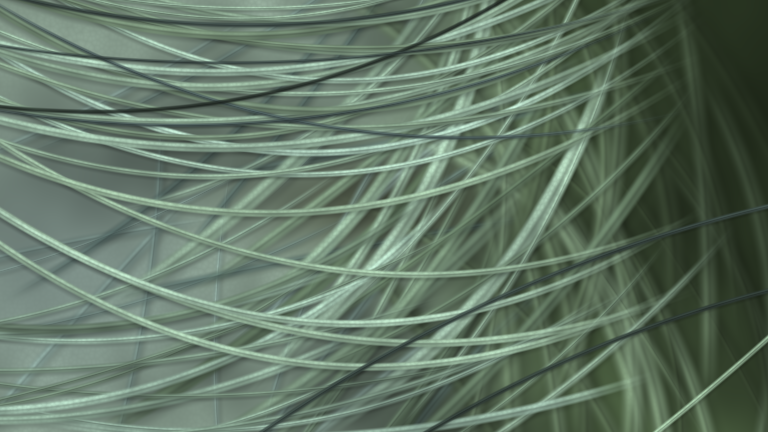
Write a WebGL 2 fragment shader that draws this texture.

```glsl
#version 300 es
precision highp float;

uniform vec2 u_resolution;
out vec4 fragColor;

struct Layer {
    vec2 centre, spread;
    vec2 angle, bend;       // mean, variation
    vec2 width;             // thinnest, thickest half width
    vec3 dark, light;
    float reach, blur, opacity;
};

float hash(float n) {
    return fract(sin(n * 127.1) * 4375.85);
}

vec2 hash2(vec2 cell) {
    float n = dot(cell, vec2(1.37, 7.91));
    return vec2(hash(n), hash(n + 3.7));
}

float cellular(vec2 p) {
    vec2 cell = floor(p);
    float nearest = 1.0;
    for (int y = -1; y <= 1; y++)
        for (int x = -1; x <= 1; x++) {
            vec2 site = cell + vec2(x, y);
            nearest = min(nearest, length(site + hash2(site) - p));
        }
    return nearest;
}

float layeredSines(vec2 p) {
    float sum = 0.0, gain = 0.5;
    for (int i = 0; i < 4; i++) {
        sum += gain * sin(p.x + 1.3 * sin(p.y)) * cos(p.y + 0.7 * sin(p.x));
        p = mat2(1.4, 1.1, -1.1, 1.4) * p + 2.3;
        gain *= 0.55;
    }
    return sum;
}

float glow(vec2 p, vec2 centre, vec2 size) {
    vec2 q = (p - centre) / size;
    return exp(-dot(q, q));
}

// Position along a bent line and signed distance across it
vec2 bentLine(vec2 p, vec2 vertex, float angle, float bend) {
    float c = cos(angle), s = sin(angle);
    vec2 q = mat2(c, -s, s, c) * (p - vertex);
    float slope = 2.0 * bend * q.x;
    return vec2(q.x, (q.y - bend * q.x * q.x) / sqrt(1.0 + slope * slope));
}

vec3 paintStrand(vec3 base, vec2 line, float width, float blur, vec3 tint, float opacity, float seed) {
    float across = line.y / width;
    float shadow = 1.0 - smoothstep(0.0, width * 1.5 + blur, abs(line.y + width * 0.9));
    base *= 1.0 - 0.2 * shadow * opacity;
    float cover = 1.0 - smoothstep(width - blur, width + blur, abs(line.y));
    float sheen = 0.92 + 0.2 * exp(-pow((across - 0.4) * 2.4, 2.0))
                - 0.12 * exp(-pow((across + 0.15) * 4.0, 2.0));
    sheen += 0.07 * sin(line.x * 9.0 + seed) + 0.03 * sin(line.x * 61.0 + seed * 5.0);
    return mix(base, tint * sheen, cover * opacity);
}

vec3 paintLayer(vec3 colour, vec2 p, Layer layer, int count, float seed) {
    float blur = max(layer.blur, 0.7 / u_resolution.y);
    for (int i = 0; i < count; i++) {
        float id = seed + float(i) * 1.618;
        vec2 place = vec2(hash(id), (float(i) + hash(id + 0.31)) / float(count)) * 2.0 - 1.0;
        float angle = layer.angle.x + layer.angle.y * (hash(id + 0.53) * 2.0 - 1.0);
        float bend = layer.bend.x + layer.bend.y * (hash(id + 0.77) * 2.0 - 1.0);
        vec2 line = bentLine(p, layer.centre + layer.spread * place, angle, bend);
        float width = mix(layer.width.x, layer.width.y, hash(id + 0.19));
        vec3 tint = mix(layer.dark, layer.light, hash(id + 0.41));
        float ends = 1.0 - smoothstep(layer.reach * 0.6, layer.reach, abs(line.x));
        colour = paintStrand(colour, line, width, blur, tint, layer.opacity * ends, id);
    }
    return colour;
}

void main() {
    vec2 p = gl_FragCoord.xy / u_resolution.y;
    float rightSide = smoothstep(0.7, 1.4, p.x);

    // Soft backdrop with pale patches and dark hollows
    vec3 colour = mix(vec3(0.44, 0.51, 0.46), vec3(0.22, 0.28, 0.19), rightSide);
    colour *= 1.0 + 0.35 * layeredSines(p * 5.0);
    colour = mix(colour, vec3(0.53, 0.61, 0.59), 0.7 * glow(p, vec2(0.1, 0.4), vec2(0.35, 0.3)));
    colour = mix(colour, vec3(0.21, 0.23, 0.18), 0.9 * glow(p, vec2(0.87, 0.53), vec2(0.3, 0.12)));

    // Blurred strands far behind
    colour = paintLayer(colour, p, Layer(vec2(0.45, 0.45), vec2(0.55, 0.5), vec2(0.9, 0.8), vec2(0.0, 0.3),
        vec2(0.004, 0.012), vec3(0.25, 0.33, 0.32), vec3(0.58, 0.69, 0.66), 0.55, 0.008, 0.6), 20, 2.0);
    colour = paintLayer(colour, p, Layer(vec2(1.48, 0.42), vec2(0.32, 0.55), vec2(1.85, 0.4), vec2(0.4, 0.3),
        vec2(0.008, 0.024), vec3(0.20, 0.25, 0.17), vec3(0.50, 0.60, 0.49), 0.65, 0.012, 0.65), 28, 11.0);

    // Rising sheaf in the middle
    colour = paintLayer(colour, p, Layer(vec2(0.98, 0.36), vec2(0.3, 0.42), vec2(0.85, 0.28), vec2(0.25, 0.2),
        vec2(0.005, 0.019), vec3(0.32, 0.40, 0.31), vec3(0.62, 0.74, 0.66), 0.6, 0.006, 0.8), 22, 23.0);
    colour = paintLayer(colour, p, Layer(vec2(0.45, 0.13), vec2(0.35, 0.17), vec2(0.22, 0.25), vec2(0.25, 0.15),
        vec2(0.004, 0.011), vec3(0.37, 0.45, 0.38), vec3(0.64, 0.77, 0.70), 0.75, 0.004, 0.85), 14, 37.0);

    // Broad light and darkness at the upper right
    colour *= 1.0 + 0.3 * layeredSines(p * 3.5 + 1.0);
    float depth = smoothstep(1.3, 1.9, p.x + 0.4 * (p.y - 0.5));
    colour = mix(colour, vec3(0.09, 0.12, 0.07), 0.68 * depth);

    // Sharp hanging arcs
    float fade = 1.0 - smoothstep(1.1, 1.65, p.x);
    colour = paintLayer(colour, p, Layer(vec2(0.72, 0.79), vec2(0.12, 0.21), vec2(0.05, 0.1), vec2(0.33, 0.13),
        vec2(0.004, 0.01), vec3(0.38, 0.46, 0.37), vec3(0.66, 0.79, 0.72), 1.3, 0.003, 0.95 * fade), 18, 51.0);
    colour = paintLayer(colour, p, Layer(vec2(0.85, 0.29), vec2(0.25, 0.22), vec2(-0.03, 0.08), vec2(0.35, 0.06),
        vec2(0.006, 0.01), vec3(0.54, 0.65, 0.55), vec3(0.67, 0.80, 0.73), 1.3, 0.003, 0.95 * fade), 5, 67.0);

    // Dark strands and one pale strand in front
    colour = paintLayer(colour, p, Layer(vec2(0.75, 0.8), vec2(0.12, 0.17), vec2(0.08, 0.2), vec2(0.22, 0.08),
        vec2(0.003, 0.005), vec3(0.12, 0.15, 0.13), vec3(0.29, 0.36, 0.37), 1.1, 0.003, 0.85 * fade), 5, 79.0);
    colour = paintLayer(colour, p, Layer(vec2(1.3, 0.26), vec2(0.02, 0.14), vec2(0.42, 0.07), vec2(-0.15, 0.03),
        vec2(0.004, 0.006), vec3(0.14, 0.18, 0.15), vec3(0.32, 0.39, 0.39), 1.4, 0.003, 0.95), 2, 83.0);
    colour = paintLayer(colour, p, Layer(vec2(1.65, 0.1), vec2(0.02), vec2(0.66, 0.04), vec2(0.0, 0.1),
        vec2(0.005, 0.006), vec3(0.46, 0.56, 0.45), vec3(0.58, 0.70, 0.59), 0.9, 0.003, 0.9), 1, 91.0);

    // Fine grain on bright strands only, then exposure
    float grain = 0.5 - cellular(p * 95.0);
    colour *= 1.06 + 0.14 * grain * smoothstep(0.45, 0.75, colour.g);
    fragColor = vec4(clamp(colour, 0.0, 1.0), 1.0);
}
```
